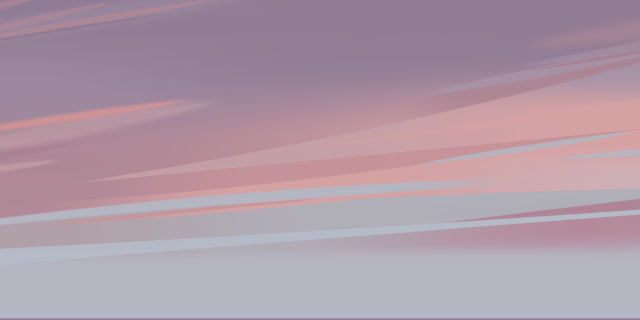
Give the GLSL for this texture, as a WebGL 1 fragment shader.

```glsl
precision highp float;
// Dusk sky of long tapering cloud streaks over a pale, hazy ground.
// A tilted gradient is overpainted with stripes between two parabolas
// and lens-shaped blades, then grained with stretched value noise.

uniform vec2 u_resolution;

#define TILT 0.14
#define GRAIN 0.012
#define WOBBLE 0.003
#define CRISP 0.0025
#define PURPLE vec3(0.565, 0.487, 0.580)
#define LAVENDER vec3(0.655, 0.580, 0.660)
#define ROSE vec3(0.690, 0.535, 0.590)
#define SALMON vec3(0.835, 0.635, 0.640)
#define BLUSH vec3(0.775, 0.635, 0.660)
#define MAUVE vec3(0.690, 0.505, 0.575)
#define HAZE vec3(0.705, 0.712, 0.757)
#define ICE vec3(0.708, 0.740, 0.790)

float hash(vec2 p) {
  vec3 q = fract(p.xyx * 0.1031);
  q += dot(q, q.yzx + 33.33);
  return fract((q.x + q.y) * q.z);
}

float noise(vec2 p) {
  vec2 i = floor(p), f = fract(p);
  f = f * f * (3.0 - 2.0 * f);
  return mix(mix(hash(i), hash(i + vec2(1.0, 0.0)), f.x),
             mix(hash(i + vec2(0.0, 1.0)), hash(i + 1.0), f.x), f.y);
}

float wisps(vec2 p) {
  float sum = 0.0, amp = 0.5;
  for (int i = 0; i < 4; i++) {
    sum += amp * noise(p);
    p = p * 2.03 + 7.1;
    amp *= 0.5;
  }
  return sum - 0.47;
}

// Parabola through the heights k at x = 0, 0.5 and 1.
float curve(float x, vec3 k) {
  return k.x * (1.0 - x) * (1.0 - 2.0 * x) + k.y * 4.0 * x * (1.0 - x) + k.z * x * (2.0 * x - 1.0);
}

// Step upward through a height, never sharper than a pixel.
float rise(float y, float edge, float soft) {
  float s = max(soft, 0.75 / u_resolution.y);
  return smoothstep(edge - s, edge + s, y);
}

float stripe(vec2 p, vec3 top, vec3 bottom, float soft) {
  return rise(p.y, curve(p.x, bottom), soft) * (1.0 - rise(p.y, curve(p.x, top), soft));
}

// Lens with pointed tips at a and b.
float blade(vec2 p, vec2 a, vec2 b, float halfWidth, float soft) {
  float t = clamp((p.x - a.x) / (b.x - a.x), 0.0, 1.0);
  float h = halfWidth * 4.0 * t * (1.0 - t);
  float v = p.y - mix(a.y, b.y, t);
  float ends = smoothstep(0.0, 0.12, t) * smoothstep(1.0, 0.88, t);
  return rise(v, -h, soft) * (1.0 - rise(v, h, soft)) * ends;
}

void main() {
  vec2 uv = gl_FragCoord.xy / u_resolution;
  float grain = wisps(vec2(uv.x * 3.0, (uv.y - TILT * uv.x) * 22.0));
  vec2 p = uv + vec2(0.0, WOBBLE * grain);
  float x = p.x, g = p.y - TILT * x;

  // Sky gradient and the soft light at the left
  vec3 pink = mix(ROSE, SALMON, smoothstep(0.1, 0.95, x));
  vec3 c = mix(pink, PURPLE + 0.02 * smoothstep(0.9, 0.65, p.y), smoothstep(0.48, 0.72, g));
  vec2 glow = (p - vec2(0.04, 0.73)) / vec2(0.28, 0.13);
  c = mix(c, LAVENDER, 0.4 * exp(-dot(glow, glow)));

  // Upper left streaks
  c = mix(c, LAVENDER, 0.35 * blade(p, vec2(-0.2, 0.84), vec2(0.48, 1.05), 0.035, 0.02));
  c = mix(c, ROSE, 0.75 * blade(p, vec2(-0.15, 0.835), vec2(0.36, 1.01), 0.011, CRISP));
  c = mix(c, PURPLE - 0.01, 0.8 * blade(p, vec2(-0.1, 0.845), vec2(0.28, 0.965), 0.005, CRISP));
  for (int i = 0; i < 2; i++) {
    float k = float(i) * 0.055;
    c = mix(c, ROSE, 0.6 * blade(p, vec2(-0.12, 0.86 + k), vec2(0.19 - k, 1.0 + k), 0.011, CRISP));
  }

  // Middle left streaks
  c = mix(c, BLUSH, 0.55 * blade(p, vec2(-0.15, 0.50), vec2(0.36, 0.69), 0.028, 0.014));
  c = mix(c, vec3(0.82, 0.58, 0.59), 0.9 * blade(p, vec2(-0.12, 0.565), vec2(0.32, 0.695), 0.013, 0.008));
  c = mix(c, ROSE - 0.04, 0.6 * blade(p, vec2(-0.1, 0.475), vec2(0.12, 0.555), 0.012, 0.006));
  c = mix(c, BLUSH, 0.7 * blade(p, vec2(-0.1, 0.445), vec2(0.1, 0.50), 0.010, 0.005));

  // Upper right fan
  float fan = stripe(p, vec3(0.32, 0.60, 0.875), vec3(0.396, 0.565, 0.805), 0.006);
  c = mix(c, ROSE - 0.015, 0.8 * fan * smoothstep(0.6, 0.75, x));
  c = mix(c, ROSE, 0.6 * blade(p, vec2(0.8, 0.85), vec2(1.25, 0.98), 0.03, 0.025));
  c = mix(c, LAVENDER, 0.8 * blade(p, vec2(0.65, 0.70), vec2(1.08, 0.865), 0.017, 0.004));
  c = mix(c, LAVENDER - 0.03, 0.8 * blade(p, vec2(0.80, 0.79), vec2(1.12, 0.895), 0.012, 0.003));
  c = mix(c, MAUVE - 0.06, 0.5 * blade(p, vec2(0.81, 0.775), vec2(1.08, 0.865), 0.005, CRISP));

  // Broad blush wedge, its brighter streak and the rose band below
  vec3 wedgeLow = vec3(0.404, 0.500, 0.596);
  vec3 bandLow = vec3(0.359, 0.445, 0.596);
  vec3 wedge = mix(mix(BLUSH, SALMON, smoothstep(0.5, 0.95, x)), LAVENDER, smoothstep(0.64, 0.78, p.y));
  c = mix(c, wedge, 0.85 * stripe(p, vec3(0.396, 0.565, 0.805), wedgeLow, CRISP) * smoothstep(0.08, 0.2, x));
  c = mix(c, SALMON, 0.65 * stripe(p, vec3(0.396, 0.544, 0.693), vec3(0.435, 0.542, 0.648), 0.005));
  vec3 band = mix(ROSE, vec3(0.775, 0.575, 0.600), smoothstep(0.05, 0.45, x));
  c = mix(c, band, stripe(p, wedgeLow, bandLow, CRISP) * smoothstep(0.05, 0.25, x));

  // Salmon shelf with cool slivers
  vec3 fieldTop = vec3(0.318, 0.375, 0.411);
  vec3 shelf = mix(mix(ROSE, SALMON, smoothstep(0.0, 0.4, x)), vec3(0.80, 0.69, 0.71),
                   smoothstep(0.6, 1.0, x) * smoothstep(0.56, 0.44, p.y));
  c = mix(c, shelf, stripe(p, bandLow, fieldTop, CRISP));
  c = mix(c, HAZE, 0.9 * blade(p, vec2(0.638, 0.482), vec2(1.01, 0.594), 0.009, CRISP));
  c = mix(c, HAZE, 0.85 * blade(p, vec2(0.86, 0.503), vec2(1.17, 0.552), 0.011, CRISP));

  // Grey field, cool ribbon and warm threads
  vec3 field = mix(vec3(0.69, 0.625, 0.655), vec3(0.69, 0.685, 0.72), smoothstep(0.0, 0.55, x));
  c = mix(c, field, 1.0 - rise(p.y, curve(x, fieldTop), CRISP));
  float ribbon = stripe(p, vec3(0.318, 0.414, 0.453), vec3(0.297, 0.383, 0.440), 0.004);
  c = mix(c, HAZE, ribbon * smoothstep(0.88, 0.6, x));
  c = mix(c, vec3(0.78, 0.58, 0.60), 0.9 * blade(p, vec2(0.05, 0.292), vec2(0.52, 0.384), 0.008, CRISP));
  c = mix(c, SALMON, 0.9 * blade(p, vec2(0.195, 0.3125), vec2(0.68, 0.406), 0.006, CRISP));

  // Mauve shadow, ground haze and icy ribbon
  vec3 iceTop = vec3(0.222, 0.279, 0.344), iceLow = vec3(0.172, 0.253, 0.331);
  c = mix(c, MAUVE, 0.9 * stripe(p, vec3(0.135, 0.257, 0.378), iceTop, CRISP));
  float under = 1.0 - rise(p.y, curve(x, iceLow), CRISP);
  c = mix(c, MAUVE + 0.02, 0.9 * under * smoothstep(0.35, 0.95, x));
  c = mix(c, HAZE, smoothstep(0.16 + 0.14 * x, 0.16, p.y) * under);
  c = mix(c, HAZE, smoothstep(0.24, 0.17, p.y));
  c = mix(c, ICE, 0.85 * stripe(p, iceTop, iceLow, CRISP));

  // Grain in the sky and the dark base line
  c += GRAIN * grain * smoothstep(0.2, 0.4, uv.y);
  c = mix(PURPLE, c, rise(uv.y, 0.005, 0.001));
  gl_FragColor = vec4(c, 1.0);
}
```
